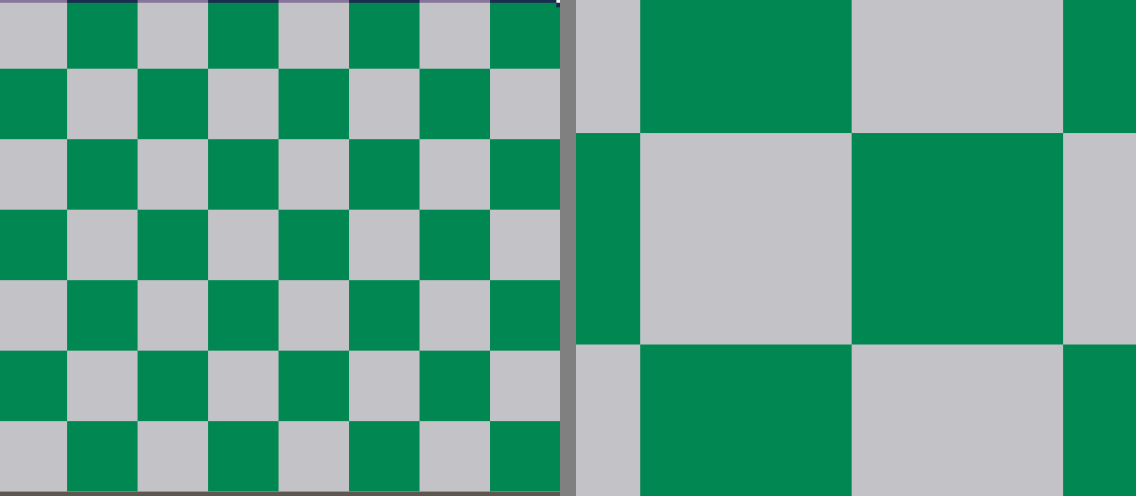
Left: the whole. Right: its middle third, enlarged.
This pattern is drawn by a WebGL 1 fragment shader. Its source:

```glsl
precision highp float;
// Flat green and grey checkerboard with thin trim along its top and bottom edges.

uniform vec2 u_resolution;

// Lengths are fractions of the canvas width.
const float TILE = 0.12587;
const vec2 GRID_ORIGIN = vec2(0.1198, 0.0078);
const float BOTTOM_TRIM = 0.0073;
const float TOP_TRIM = 0.0050;
const vec2 CORNER_SIZE = vec2(0.0065, 0.0130);

const vec3 GREEN = vec3(0.0, 0.53, 0.32);
const vec3 GREY = vec3(0.765, 0.765, 0.78);
const vec3 BROWN = vec3(0.37, 0.34, 0.31);
const vec3 NAVY = vec3(0.10, 0.17, 0.31);
const vec3 PURPLE = vec3(0.53, 0.46, 0.61);
const vec3 WHITE = vec3(0.97);

// Coverage of the region where dist is positive, softened over one pixel.
float coverage(float dist, float pixel) {
  return clamp(dist / pixel + 0.5, 0.0, 1.0);
}

// Square wave of alternating sign per tile, with smoothed crossings.
vec2 alternate(vec2 cell, float pixel) {
  vec2 edgeDistance = 0.5 - abs(mod(cell + 0.5, 2.0) - 1.0);
  return clamp(edgeDistance * TILE * 2.0 / pixel, -1.0, 1.0);
}

void main() {
  float pixel = 1.0 / u_resolution.x;
  vec2 pos = gl_FragCoord.xy * pixel;
  vec2 fromTopRight = u_resolution * pixel - pos;

  // Checkerboard
  vec2 wave = alternate((pos - GRID_ORIGIN) / TILE, pixel);
  vec3 color = mix(GREY, GREEN, 0.5 + 0.5 * wave.x * wave.y);

  // Trim: the top follows the columns, the bottom is plain
  float top = coverage(TOP_TRIM - fromTopRight.y, pixel);
  vec3 topColor = mix(NAVY, PURPLE, 0.5 - 0.5 * wave.x);
  color = mix(color, topColor, top);
  color = mix(color, BROWN, coverage(BOTTOM_TRIM - pos.y, pixel));

  // Small two-tone notch in the top right corner
  vec2 inside = CORNER_SIZE - fromTopRight;
  float corner = coverage(min(inside.x, inside.y), pixel);
  color = mix(color, mix(NAVY, WHITE, top), corner);

  gl_FragColor = vec4(color, 1.0);
}
```
